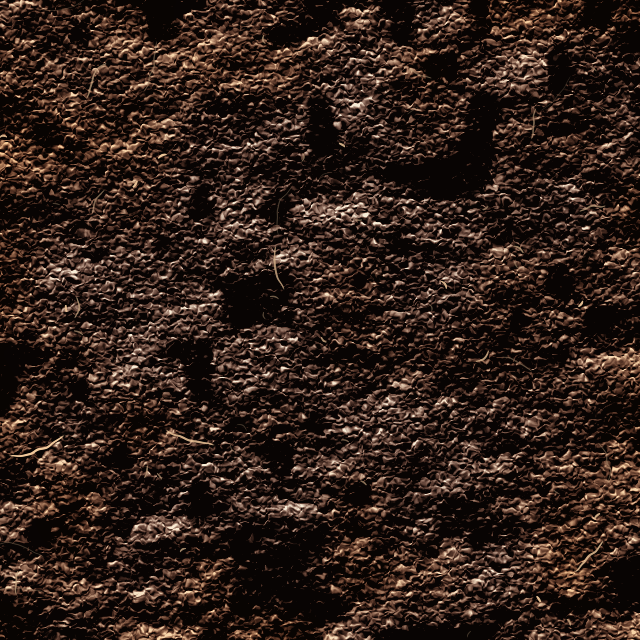
Give the GLSL for this texture, as a WebGL 2 fragment shader.

```glsl
#version 300 es
precision highp float;
// Dark crumbly soil lit from above, with hollows and scattered pale root fibres.
uniform vec2 u_resolution;
out vec4 fragColor;

vec2 hash2(vec2 cell) {
    vec3 q = fract(cell.xyx * vec3(0.1031, 0.1030, 0.0973));
    q += dot(q, q.yzx + 33.33);
    return fract((q.xx + q.yz) * q.zy);
}

// Two independent channels of smooth value noise.
vec2 noise2(vec2 p) {
    vec2 i = floor(p), f = fract(p);
    f = f * f * (3.0 - 2.0 * f);
    return mix(mix(hash2(i), hash2(i + vec2(1, 0)), f.x),
               mix(hash2(i + vec2(0, 1)), hash2(i + vec2(1, 1)), f.x), f.y);
}

// Height of rounded crumbs, one per jittered cell.
float crumbs(vec2 p) {
    vec2 i = floor(p), f = fract(p);
    float nearest = 2.0;
    for (int y = -1; y <= 1; y++) {
        for (int x = -1; x <= 1; x++) {
            vec2 cell = vec2(x, y);
            vec2 v = cell + hash2(i + cell) - f;
            nearest = min(nearest, dot(v, v));
        }
    }
    return 1.0 - nearest;
}

// Slope towards the light, scaled to about unit deviation.
float noiseRelief(vec2 p, vec2 light) {
    return (noise2(p).x - noise2(p + 0.5 * light).x) / 0.2;
}

float crumbRelief(vec2 p, vec2 light) {
    return (crumbs(p) - crumbs(p + 0.4 * light)) / 0.24;
}

// Coverage (x) and brightness (y) of the thin curved fibres.
vec2 fibres(vec2 p, float pixel) {
    vec2 result = vec2(0.0);
    for (int i = 0; i < 60; i++) {
        vec2 seed = vec2(float(i), 71.0);
        vec2 centre = hash2(seed), shape = hash2(seed + 130.0), look = hash2(seed + 270.0);
        float angle = 6.2832 * shape.x;
        vec2 axis = vec2(cos(angle), sin(angle));
        vec2 d = p - centre;
        float halfLength = mix(0.006, 0.055, pow(shape.y, 4.0));
        float along = dot(d, axis) / halfLength;
        float across = dot(d, vec2(-axis.y, axis.x));
        across -= halfLength * (look.x - 0.5) * 0.7 * along * along;
        across -= 0.005 * (noise2(vec2(along * halfLength * 70.0, float(i))).x - 0.5);
        float width = mix(0.0007, 0.0019, look.y) * (1.0 - 0.5 * along * along);
        float cover = 1.0 - smoothstep(width - 0.6 * pixel, width + 0.6 * pixel, abs(across));
        cover *= 1.0 - smoothstep(0.85, 1.0, abs(along));
        cover *= mix(0.3, 1.0, look.y);
        if (cover > result.x) result = vec2(cover, mix(0.5, 0.95, look.y));
    }
    return result;
}

// Brown ramp from near black to pale tan.
vec3 soilColour(float tone) {
    return tone * vec3(1.0, 0.5 + 0.42 * tone, 0.34 + 0.44 * tone);
}

void main() {
    float pixel = 1.0 / min(u_resolution.x, u_resolution.y);
    vec2 p = gl_FragCoord.xy * pixel;
    vec2 light = vec2(-0.2, 0.98);

    // Ragged, slightly foreshortened ground plane.
    vec2 ground = p * vec2(1.0, 1.12);
    ground += 0.007 * (noise2(ground * 75.0) - 0.5) + 0.004 * (noise2(ground * 170.0 + 9.0) - 0.5);

    // Relief from clods down to grit; clods grow stronger in the foreground.
    float front = 1.0 - smoothstep(0.1, 0.55, p.y);
    float shade = noiseRelief(ground * 11.0, light) * 0.22
                + noiseRelief(ground * 27.0 + 5.0, light) * mix(0.28, 0.42, front)
                + crumbRelief(ground * 54.0, light) * mix(0.46, 0.56, front)
                + crumbRelief(ground * 115.0 + 17.0, light) * mix(0.62, 0.52, front)
                + noiseRelief(ground * 230.0 + 31.0, light) * 0.45;

    // Deep shaded hollows and broad uneven light.
    shade -= 1.5 * smoothstep(0.72, 0.86, noise2(ground * 16.0 + 43.0).x);
    shade += 0.5 * (noise2(p * 4.0 + 3.0).x - 0.5) + 0.08;
    float tone = clamp(0.12 + 0.37 * shade, 0.03, 0.97);

    // Rusty patches around a more neutral middle.
    float warm = smoothstep(0.15, 0.65, length(p - vec2(0.5, 0.55)));
    warm = clamp(warm * 0.7 + 1.1 * (noise2(p * 9.0 + 21.0).x - 0.5), 0.0, 1.0);
    vec3 colour = soilColour(tone);
    colour.gb *= mix(vec2(1.05, 1.13), vec2(0.91, 0.80), warm);

    vec2 fibre = fibres(p, pixel);
    colour = mix(colour, fibre.y * vec3(1.0, 0.83, 0.64), fibre.x);
    fragColor = vec4(colour, 1.0);
}
```
